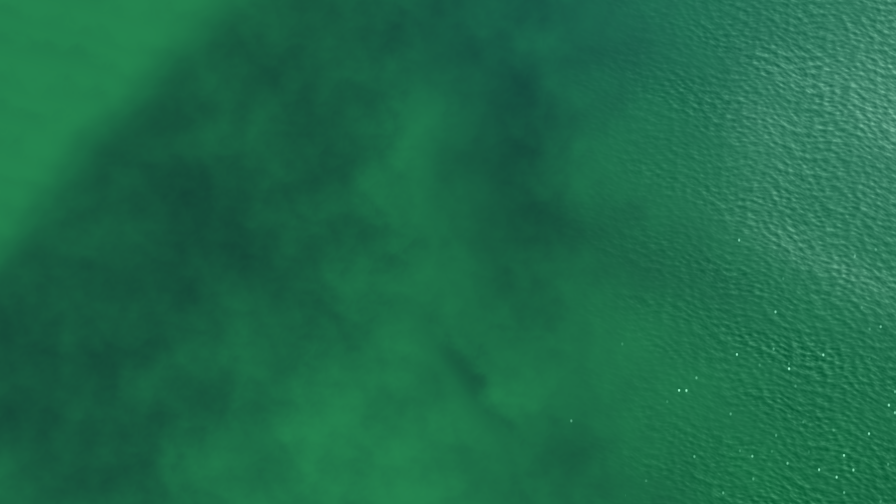
Write a Shadertoy shader that draws this texture.

```glsl
// Green coastal water seen from above: a bright shallow corner, dark weed beds,
// sandy clearings, and a rippled silver glare on the right. Soft ellipses place
// the depths, warped sines cloud them, and cellular relief makes the ripples.

mat2 rotation(float angle) {
    float c = cos(angle), s = sin(angle);
    return mat2(c, -s, s, c);
}

vec2 hash2(vec2 cell) {
    vec3 q = fract(cell.xyx * vec3(0.1031, 0.1030, 0.0973));
    q += dot(q, q.yzx + 33.33);
    return fract((q.xx + q.yz) * q.zy);
}

// Soft ellipse; the angle turns its first axis counter-clockwise.
float blob(vec2 p, vec2 center, vec2 radius, float angle) {
    vec2 q = rotation(angle) * (p - center) / radius;
    return exp(-dot(q, q));
}

// Layered sines, each octave bent by the one before; about -1 to 1.
float clouds(vec2 p) {
    float sum = 0.0, amplitude = 0.5;
    vec2 bend = vec2(0.0);
    for (int i = 0; i < 6; i++) {
        vec2 q = p + bend;
        float wave = sin(q.x + 1.3 * sin(q.y * 0.8)) * cos(q.y + 0.9 * sin(q.x * 0.7));
        sum += amplitude * wave;
        bend = vec2(wave, -wave) * 0.9;
        p = rotation(0.9) * p * 1.75 + 2.7;
        amplitude *= 0.66;
    }
    return sum;
}

// Distance to the nearest jittered cell point.
float cellular(vec2 p) {
    vec2 cell = floor(p), local = fract(p);
    float nearest = 2.0;
    for (int i = 0; i < 9; i++) {
        vec2 offset = vec2(i % 3 - 1, i / 3 - 1);
        nearest = min(nearest, length(offset + hash2(cell + offset) - local));
    }
    return nearest;
}

// Lit and shaded sides of small waves, from the slope of cellular noise.
float wavelets(vec2 p, vec2 scale) {
    vec2 q = (rotation(-0.3) * p + 0.006 * sin(p.yx * 37.0)) * scale;
    return cellular(q) - cellular(q + vec2(0.2, 0.45));
}

// Sparse bright specks of varied strength, one at most in each cell.
float glints(vec2 p, float density, float pixel) {
    vec2 grid = p * 70.0, cell = floor(grid), seed = hash2(cell + 71.0);
    vec2 d = (fract(grid) - 0.2 - 0.6 * seed) / 70.0;
    float speck = 1.0 - smoothstep(0.0004, 0.0014 + pixel, length(d * vec2(0.9, 0.7)));
    return speck * step(1.0 - density, hash2(cell).x) * (0.2 + 0.8 * seed.y * seed.y);
}

// Brightness of the sea bed, 0 deep to 1 shallow.
float bedLight(vec2 p) {
    float cloud = clouds(p * 17.0), drift = clouds(p.yx * vec2(11.0, 8.0) + 4.0);
    vec2 w = p + 0.022 * vec2(cloud, drift);
    // Weed beds and deep water.
    float light = 0.56;
    light -= 0.27 * blob(w, vec2(0.46, 0.72), vec2(0.56, 0.27), 0.85);
    light -= 0.27 * blob(w, vec2(0.53, 0.51), vec2(0.28, 0.14), -0.2);
    light -= 0.20 * blob(w, vec2(0.57, 0.27), vec2(0.06, 0.17), -0.2);
    light -= 0.32 * blob(w, vec2(0.10, 0.24), vec2(0.35, 0.27), 0.2);
    light -= 0.16 * blob(w, vec2(0.20, 0.06), vec2(0.14, 0.08), 0.5);
    light -= 0.34 * blob(w, vec2(1.02, 0.62), vec2(0.10, 0.26), 0.0);
    light -= 0.26 * blob(w, vec2(1.06, 0.96), vec2(0.36, 0.20), 0.0);
    light -= 0.18 * blob(w, vec2(1.27, 0.50), vec2(0.20, 0.10), -0.3);
    light -= 0.16 * blob(w, vec2(1.15, 0.03), vec2(0.18, 0.09), 0.0);
    // Sandy clearings and the narrow dark channel.
    light += 0.17 * blob(w, vec2(0.81, 0.68), vec2(0.05, 0.32), 0.0);
    light += 0.20 * blob(w, vec2(0.74, 0.15), vec2(0.34, 0.23), -0.4);
    light += 0.06 * blob(w, vec2(1.35, 0.22), vec2(0.30, 0.15), -0.2);
    light -= 0.28 * blob(w, vec2(0.925, 0.25), vec2(0.13, 0.03), -0.96);
    // Drifting silt, calmer toward the right.
    light += (0.17 * cloud + 0.10 * drift) * (1.0 - 0.6 * smoothstep(1.0, 1.4, p.x));
    // Shallow corner with faint slanting swells.
    float shore = dot(w - vec2(0.22, 0.74), vec2(-0.755, 0.657));
    float corner = 0.85 + 0.09 * cloud + 0.03 * sin(95.0 * (p.y + 0.25 * p.x) + 3.0 * cloud);
    return mix(light, corner, smoothstep(-0.05, 0.08, shore));
}

vec3 waterColor(float light) {
    vec3 deep = vec3(0.075, 0.285, 0.220), middle = vec3(0.105, 0.420, 0.272);
    vec3 color = mix(deep, middle, clamp(light / 0.5, 0.0, 1.0));
    return mix(color, vec3(0.138, 0.520, 0.310), smoothstep(0.42, 0.95, light));
}

void mainImage(out vec4 fragColor, in vec2 fragCoord) {
    vec2 p = fragCoord / iResolution.y;
    p.x += 0.5 * (16.0 / 9.0 - iResolution.x / iResolution.y);
    vec3 color = waterColor(bedLight(p));
    // Blue-green sky sheen, strongest toward the upper right.
    float sheen = smoothstep(1.0, 1.75, p.x) * smoothstep(-0.1, 0.75, p.y);
    color = mix(color, vec3(0.19, 0.48, 0.38), 0.7 * sheen);
    color += vec3(0.0, 0.01, 0.04) * blob(p, vec2(1.15, 1.0), vec2(0.4, 0.3), 0.0);
    // Glare in slanting streaks, broken by small waves.
    float streak = clouds(rotation(-0.35) * p * vec2(6.0, 24.0));
    float glare = 0.60 * blob(p, vec2(1.80, 0.82), vec2(0.22, 0.28), 0.0)
                + 0.40 * blob(p, vec2(1.69, 0.45), vec2(0.24, 0.05), -0.45)
                + 0.25 * blob(p, vec2(1.52, 0.73), vec2(0.08, 0.16), 0.0);
    float wave = wavelets(p, vec2(46.0, 88.0)) + 0.6 * wavelets(p + 3.0, vec2(75.0, 150.0));
    wave += 0.7 * max(wave, 0.0) * wave - 0.06;
    float rough = smoothstep(1.08, 1.65, p.x + 0.06 * streak);
    color += vec3(0.18, 0.13, 0.15) * glare * (1.0 + 0.6 * streak);
    color += vec3(0.14, 0.135, 0.13) * rough * wave * (0.65 + 0.8 * glare + 0.35 * streak);
    // Sun glints scattered over the lower right.
    float density = 0.06 * smoothstep(1.05, 1.6, p.x) * (1.0 - smoothstep(0.1, 0.65, p.y));
    color += 0.5 * glints(p, density, 1.0 / iResolution.y);
    fragColor = vec4(clamp(color, 0.0, 1.0), 1.0);
}
```
